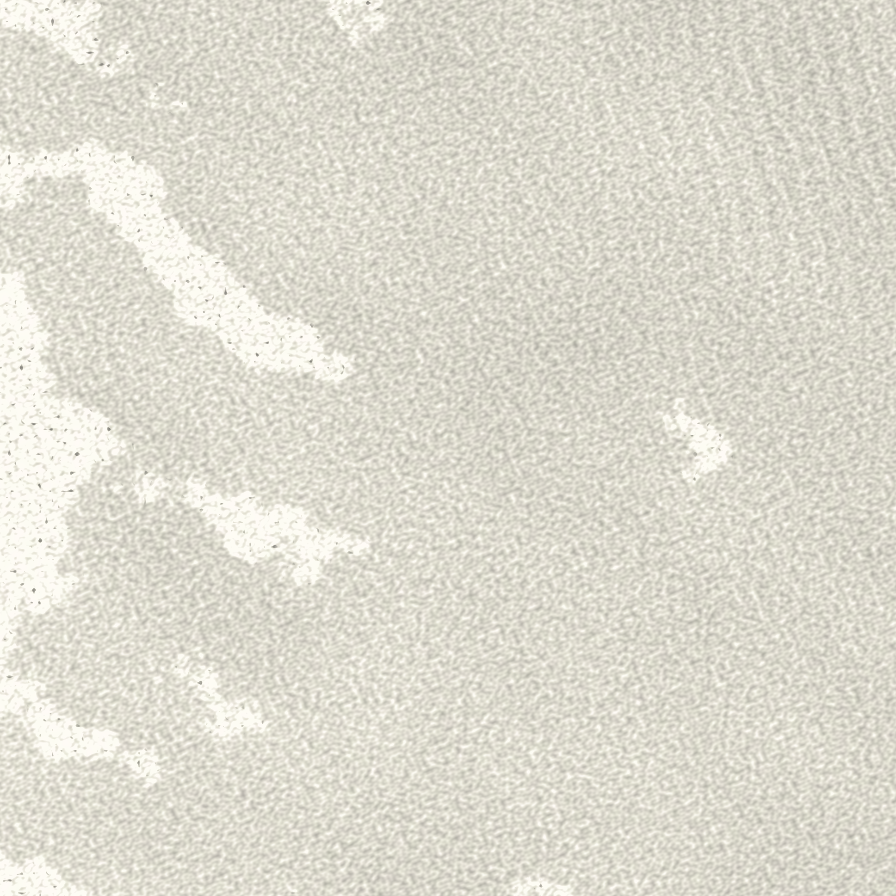
Reproduce this texture procedurally as a WebGL 2 fragment shader.

```glsl
#version 300 es
precision highp float;

uniform vec2 u_resolution;
out vec4 fragColor;

const float TAU = 6.2831853;

mat2 rotation(float angle) {
    float c = cos(angle), s = sin(angle);
    return mat2(c, s, -s, c);
}

float hash(ivec2 cell) {
    uvec2 q = uvec2(cell) * uvec2(1597334673u, 3812015801u);
    uint h = q.x ^ q.y;
    h = (h ^ (h >> 16)) * 2146121005u;
    h = (h ^ (h >> 15)) * 2221713035u;
    return float((h ^ (h >> 16)) >> 8) / 16777216.0;
}

float cornerSlope(ivec2 cell, vec2 offset) {
    float angle = TAU * hash(cell);
    return dot(vec2(cos(angle), sin(angle)), offset);
}

float gradientNoise(vec2 p) {
    ivec2 i = ivec2(floor(p));
    vec2 f = fract(p);
    vec2 w = f * f * f * (f * (f * 6.0 - 15.0) + 10.0);
    float low = mix(cornerSlope(i, f),
                    cornerSlope(i + ivec2(1, 0), f - vec2(1, 0)), w.x);
    float high = mix(cornerSlope(i + ivec2(0, 1), f - vec2(0, 1)),
                     cornerSlope(i + ivec2(1, 1), f - vec2(1, 1)), w.x);
    return mix(low, high, w.y);
}

float fbm(vec2 p, int octaves) {
    float sum = 0.0, amplitude = 1.0;
    for (int k = 0; k < octaves; k++) {
        sum += amplitude * gradientNoise(p);
        p = rotation(0.65) * p * 2.03 + 17.3;
        amplitude *= 0.5;
    }
    return sum;
}

// Fine grain, slightly longer along one slanted axis
float sandGrain(vec2 p) {
    vec2 q = rotation(-0.4) * p;
    return gradientNoise(q * vec2(175.0, 235.0))
         + 0.55 * gradientNoise(rotation(0.9) * p * 118.0 + 31.0);
}

// Ragged pale streaks falling to the right, denser on the left
float paleStreaks(vec2 p) {
    vec2 warp = vec2(fbm(p * 3.0 + 5.0, 2), fbm(p * 3.0 + 41.0, 2));
    vec2 q = rotation(0.6) * (p + 0.07 * warp);
    float field = gradientNoise(q * vec2(3.2, 8.5) + vec2(7.4, 23.6));
    field += 0.20 * fbm(p * 22.0 + 9.0, 3);
    float threshold = mix(0.08, 0.37, smoothstep(0.0, 0.5, p.x));
    return smoothstep(threshold - 0.04, threshold + 0.07, field);
}

// Narrow fanned ripples fading out of the upper right corner
float ripples(vec2 p) {
    float mask = smoothstep(0.55, 0.85, p.x) * smoothstep(0.52, 0.82, p.y);
    float bend = 0.02 * gradientNoise(p * 5.0 + 3.0);
    float phase = p.x + 0.25 * p.y + bend;
    return mask * sin(TAU * 36.0 * phase);
}

// Warm grey ramp turning to cream white
vec3 stoneColor(float tone) {
    vec3 tint = mix(vec3(1.0, 0.988, 0.932), vec3(1.0, 0.992, 0.962),
                    smoothstep(0.90, 1.0, tone));
    return min(tone, 0.995) * tint;
}

void main() {
    vec2 p = gl_FragCoord.xy / u_resolution;

    float streak = paleStreaks(p);
    float grain = sandGrain(p);

    // Broad shading, cooler and darker to the upper right
    float tone = 0.862 + 0.035 * fbm(rotation(0.6) * p * vec2(3.5, 6.0) + 12.0, 3);
    tone += 0.022 * (0.5 - p.x) + 0.016 * (0.5 - p.y);
    tone += 0.022 * ripples(p);

    // Streaks lift the tone and strengthen the grain
    tone += 0.135 * streak + grain * mix(0.19, 0.23, streak);

    // Sparse dark specks among the pale grains
    float speck = smoothstep(0.36, 0.56, gradientNoise(p * 145.0 + 57.0));
    tone -= 0.38 * speck * streak;

    // Faint drift between green and violet grey
    float drift = gradientNoise(p * 75.0 + 83.0);
    vec3 color = stoneColor(tone) + drift * vec3(0.010, -0.004, 0.014);
    fragColor = vec4(clamp(color, 0.0, 1.0), 1.0);
}
```
